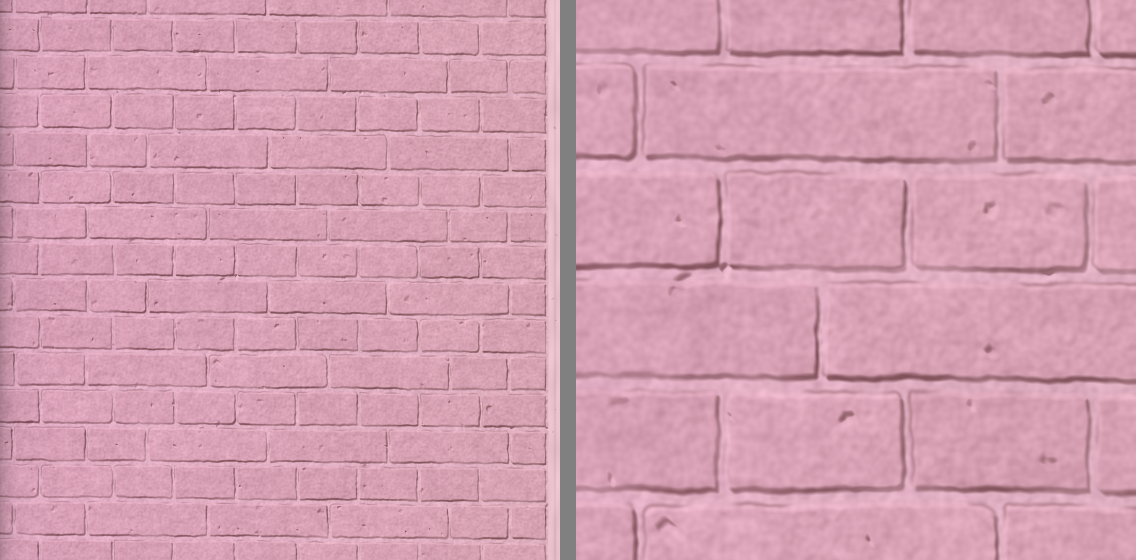
Left, the full canvas; right, a detail of the centre.
Give the GLSL for this texture, as a three.js fragment shader.

```glsl
// Painted pink brick wall: courses of long bricks alternate with courses of short ones.
#define ROW_H 0.0665       // height of one course
#define ROW_START 0.0390   // lower edge of course 0
#define UNIT_W vec2(0.1077, 0.1094)      // half a long brick, a short brick
#define UNIT_START vec2(0.1545, 0.2010)  // first full joint of long, short courses
#define MORTAR vec2(0.0058, 0.0100)
#define WALL_END 0.9770    // where the side trim begins
#define LIGHT_STEP vec2(-0.0021, 0.0032)
#define BRICK_COLOR vec3(0.850, 0.640, 0.709)
#define MORTAR_COLOR vec3(0.888, 0.695, 0.767)
#define SHADOW_COLOR vec3(0.490, 0.310, 0.335)
#define TRIM_COLOR vec3(0.925, 0.765, 0.815)

varying vec2 vUv;

float hash(vec2 p) {
  return fract(sin(dot(p, vec2(127.1, 311.7))) * 43758.55);
}

vec2 gradientAt(vec2 cell) {
  float angle = 6.2832 * hash(cell);
  return vec2(cos(angle), sin(angle));
}

// Gradient noise, about -0.7 to 0.7
float noise(vec2 p) {
  vec2 i = floor(p), f = fract(p), e = vec2(1.0, 0.0);
  vec2 w = f * f * f * (f * (f * 6.0 - 15.0) + 10.0);
  float a = dot(gradientAt(i), f);
  float b = dot(gradientAt(i + e.xy), f - e.xy);
  float c = dot(gradientAt(i + e.yx), f - e.yx);
  float d = dot(gradientAt(i + e.xx), f - e.xx);
  return mix(mix(a, b, w.x), mix(c, d, w.x), w.y);
}

float jointOffset(float row, float joint) {
  return (hash(vec2(joint + 3.0, row + 7.0)) - 0.5) * 0.035;
}

// x: signed distance to the nearest brick, y: random value of that brick
vec2 brick(vec2 p) {
  // Courses sag to the right and drift in the upper half
  p.y += 0.009 * (p.x - 0.5) + 0.0075 * exp(-pow((p.y - 0.70) / 0.13, 2.0));
  p.y += 0.0024 * noise(p * vec2(6.0, 14.0));
  p += 0.0021 * vec2(noise(p * 42.0), noise(p * 42.0 + 19.0)) + 0.0011 * noise(p * 120.0);
  float v = (p.y - ROW_START) / ROW_H;
  float row = floor(v);
  float kind = mod(row, 4.0);
  bool isShort = mod(kind, 2.0) > 0.5;
  float unit = isShort ? UNIT_W.y : UNIT_W.x;
  float u = (p.x - (isShort ? UNIT_START.y : UNIT_START.x)) / unit;
  float stretch = u < 0.0 ? 1.2 : 1.0;   // wider bricks at the left end
  u /= stretch;

  // Long bricks span two units, with half bricks closing the courses
  float left = floor(u), right = left + 1.0;
  float shift = kind > 1.0 ? 1.0 : 0.0;
  if (!isShort && u > shift && u < 6.0 + shift) {
    left = 2.0 * floor((u - shift) * 0.5) + shift;
    right = left + 2.0;
  } else if (isShort && u > 6.0) {
    left = 6.0;
    right = 8.0;
  }
  float id = hash(vec2(left + 11.0, row + 5.0));
  left += jointOffset(row, left);
  right += jointOffset(row, right);
  vec2 halfSize = 0.5 * (vec2((right - left) * unit * stretch, ROW_H) - MORTAR);
  vec2 local = vec2((u - 0.5 * (left + right)) * unit * stretch, (v - row - 0.5) * ROW_H);
  float radius = 0.0015 + 0.006 * id * id;
  vec2 q = abs(local) - halfSize + radius;
  float d = length(max(q, 0.0)) + min(max(q.x, q.y), 0.0) - radius;
  return vec2(max(d, p.x - WALL_END + 0.004), id);
}

// Sparse chips and holes in the paint
float pits(vec2 p) {
  vec2 g = p * 27.0 + 0.14 * noise(p * 130.0);
  vec2 cell = floor(g);
  vec2 center = 0.3 + 0.4 * vec2(hash(cell + 31.0), hash(cell + 57.0));
  float size = 0.04 + 0.12 * pow(hash(cell + 83.0), 3.0);
  float hole = 1.0 - smoothstep(size * 0.4, size + 0.05, length(fract(g) - center));
  return hole * step(0.76, hash(cell));
}

float height(vec2 p) {
  float face = 1.0 - smoothstep(-0.0015, 0.0015, brick(p).x);
  float grain = 0.17 * noise(p * 155.0) + 0.15 * noise(p * 72.0);
  return face + grain - 0.8 * pits(p);
}

void main() {
  // Paint tone of faces and joints
  vec2 p = vUv, b = brick(p);
  float face = 1.0 - smoothstep(-0.0020, 0.0020, b.x);
  vec3 color = mix(MORTAR_COLOR, BRICK_COLOR + (b.y - 0.5) * 0.022, face);
  color += 0.014 * noise(p * 9.0) + 0.036 * noise(p * 38.0);
  color += 0.040 * noise(p * 95.0) + 0.045 * noise(p * 215.0);

  // Relief lit from the upper left, with uneven shadow depth
  float relief = height(p) - height(p + LIGHT_STEP);
  float wear = smoothstep(-0.4, 0.4, noise(p * vec2(13.0, 21.0) + 5.0));
  color = mix(color, SHADOW_COLOR, clamp(-relief, 0.0, 1.0) * mix(0.42, 0.95, wear));
  color += 0.055 * clamp(relief, 0.0, 1.0);

  // Broken crease around the faces
  float crease = exp(-pow(b.x / 0.0014, 2.0));
  color = mix(color, SHADOW_COLOR, crease * 0.36 * smoothstep(-0.15, 0.35, noise(p * 31.0)));

  // Side trim at the right
  float edge = p.x - WALL_END - 0.0015 * noise(p * 30.0);
  vec3 trim = TRIM_COLOR + 0.05 * noise(p * vec2(60.0, 18.0)) - 0.12 * pits(p * 1.7);
  color = mix(color, trim, smoothstep(0.0, 0.004, edge));
  color -= 0.05 * exp(-pow((p.x - 0.991) / 0.0022, 2.0));

  // Broad light: cooler on the left, duller on the right, dark at the left border
  color += mix(vec3(0.006, -0.010, 0.012), vec3(-0.008, -0.003, -0.011), p.x);
  color *= 1.0 - 0.19 * exp(-p.x / 0.015) - 0.03 * exp(-p.x / 0.07);
  gl_FragColor = vec4(clamp(color, 0.0, 1.0), 1.0);
}
```
